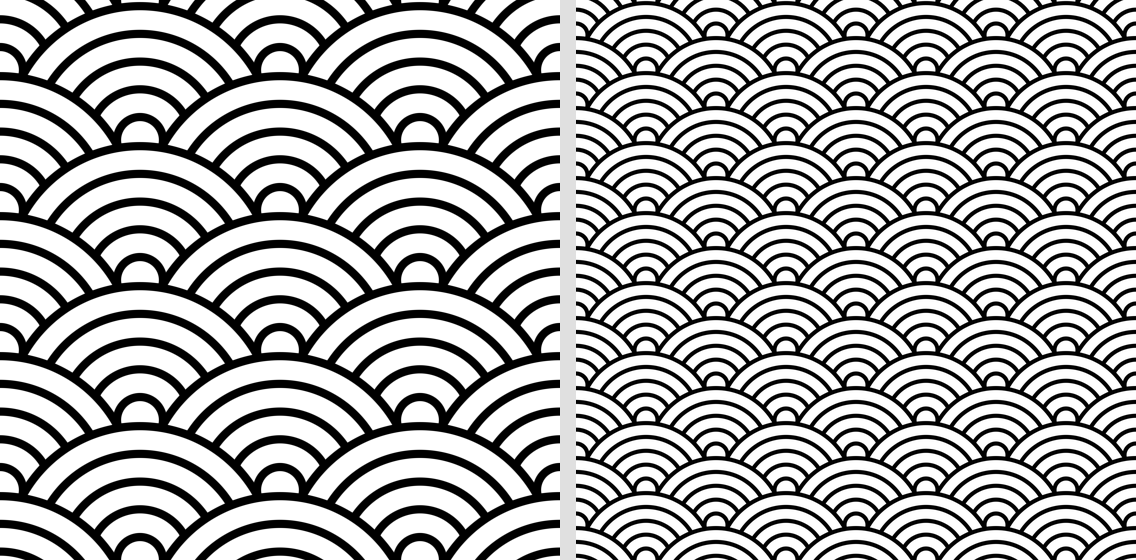
Left, the tile; right, the same tile 2 across and 2 down.
A Shadertoy shader for this pattern:

```glsl
// Seigaiha waves: overlapping fans of concentric black rings on white, tiling seamlessly.

const float COLUMNS = 2.0;        // fans across in one row
const float ROWS = 8.0;           // staggered rows down; even, so the stagger wraps
const float RING_COUNT = 5.0;     // rings per fan
const float INNER_RADIUS = 0.041; // centre line of the smallest ring
const float RING_STEP = 0.0495;   // distance between ring centre lines
const float LINE_WIDTH = 0.0146;
const float EDGE_SOFTNESS = 0.0012;
const vec3 INK = vec3(0.0);
const vec3 PAPER = vec3(1.0);

const float OUTER_RADIUS = INNER_RADIUS + (RING_COUNT - 1.0) * RING_STEP;

// Distance from p to the nearest fan centre of a row; odd rows shift by half a fan.
float fanRadius(vec2 p, float row) {
    float stagger = 0.5 * mod(row, 2.0);
    float x = (fract(p.x * COLUMNS + stagger) - 0.5) / COLUMNS;
    return length(vec2(x, p.y - row / ROWS));
}

// Signed distance to the nearest ring line; the rim stays inked beyond its centre.
float ringDistance(float radius) {
    float r = min(radius, OUTER_RADIUS) - INNER_RADIUS;
    float ring = clamp(floor(r / RING_STEP + 0.5), 0.0, RING_COUNT - 1.0);
    return abs(r - ring * RING_STEP) - 0.5 * LINE_WIDTH;
}

float fillMask(float signedDistance, float edge) {
    return 1.0 - smoothstep(-edge, edge, signedDistance);
}

void mainImage(out vec4 fragColor, in vec2 fragCoord) {
    vec2 p = fragCoord / iResolution.xy;
    float edge = max(EDGE_SOFTNESS, 0.75 / min(iResolution.x, iResolution.y));
    float baseRow = floor(p.y * ROWS);
    vec3 color = PAPER;

    // Paint from the back (upper) row to the front (lower) row.
    for (int i = 1; i >= -2; i--) {
        float radius = fanRadius(p, baseRow + float(i));
        vec3 fan = mix(PAPER, INK, fillMask(ringDistance(radius), edge));
        float disc = fillMask(radius - OUTER_RADIUS - 0.5 * LINE_WIDTH, edge);
        color = mix(color, fan, disc);
    }

    fragColor = vec4(color, 1.0);
}
```
